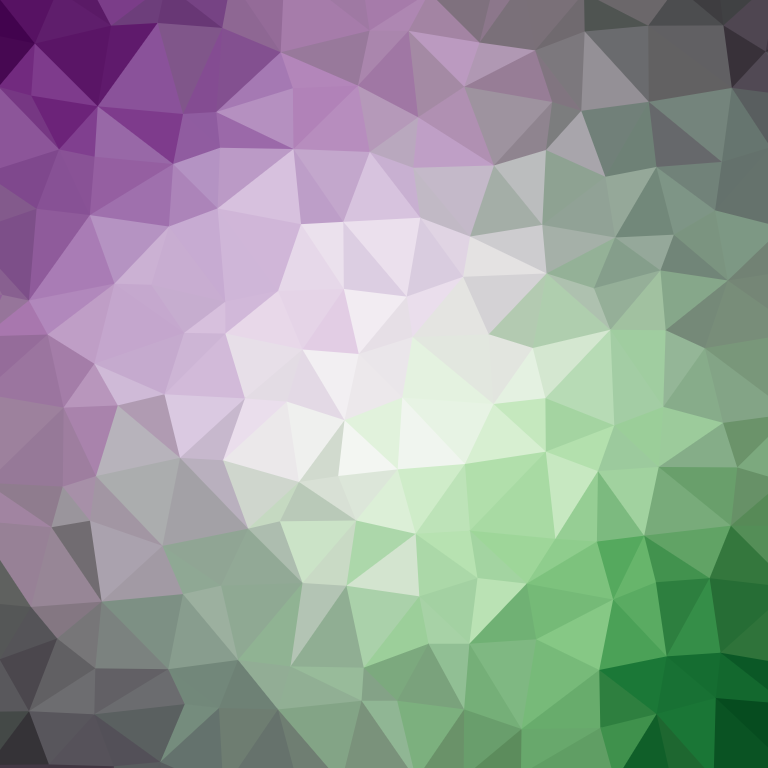
A WebGL 2 fragment shader for this background:

```glsl
#version 300 es
precision highp float;

uniform vec2 u_resolution;
out vec4 fragColor;

const float CELL = 0.08;                      // mean vertex spacing
const vec2 GRID_ORIGIN = vec2(0.06, 0.069);
const float VERTEX_JITTER = 0.29;             // in cells, each way
const float COLOR_JITTER = 0.075;             // shift along the ramps, each way
const uint SEED = 17u;

// Diverging ramp from deep purple through white to deep green
const vec3 RAMP[11] = vec3[11](
    vec3(0.251, 0.000, 0.294), vec3(0.463, 0.165, 0.514),
    vec3(0.600, 0.439, 0.671), vec3(0.761, 0.647, 0.812),
    vec3(0.906, 0.831, 0.910), vec3(0.969, 0.969, 0.969),
    vec3(0.851, 0.941, 0.827), vec3(0.651, 0.859, 0.627),
    vec3(0.353, 0.682, 0.380), vec3(0.106, 0.471, 0.216),
    vec3(0.000, 0.267, 0.106));

// Linear RGB to XYZ, by columns
const mat3 RGB_TO_XYZ = mat3(0.4124, 0.2126, 0.0193,
                             0.3576, 0.7152, 0.1192,
                             0.1805, 0.0722, 0.9505);

// Integer hash giving two values in -1..1
vec2 hashSigned(ivec2 cell, uint salt) {
    uvec2 v = uvec2(cell + 1000) + uvec2(SEED, salt * 7919u);
    v = v * 1664525u + 1013904223u;
    v.x += v.y * 1664525u;
    v.y += v.x * 1664525u;
    v ^= v >> 16u;
    v.x += v.y * 1664525u;
    v.y += v.x * 1664525u;
    v ^= v >> 16u;
    return vec2(v & 0xffffu) / 32767.5 - 1.0;
}

vec3 ramp(float t) {
    float s = clamp(t, 0.0, 1.0) * 10.0;
    int i = min(int(s), 9);
    return mix(RAMP[i], RAMP[i + 1], s - float(i));
}

// Cube-root XYZ space: averaging here equals averaging in Lab
vec3 toPerceptual(vec3 c) {
    return pow(RGB_TO_XYZ * pow(c, vec3(2.2)), vec3(1.0 / 3.0));
}

vec3 fromPerceptual(vec3 c) {
    return pow(max(inverse(RGB_TO_XYZ) * (c * c * c), 0.0), vec3(1.0 / 2.2));
}

// Horizontal and vertical ramps blended evenly
vec3 facetColor(vec2 pos) {
    vec3 across = toPerceptual(ramp(pos.x));
    vec3 down = toPerceptual(ramp(1.0 - pos.y));
    return fromPerceptual(0.5 * (across + down));
}

vec2 vertexAt(ivec2 cell) {
    return GRID_ORIGIN + CELL * (vec2(cell) + VERTEX_JITTER * hashSigned(cell, 0u));
}

// Signed distance to the line a-b, positive on its left
float edgeDistance(vec2 p, vec2 a, vec2 b) {
    vec2 e = b - a;
    return dot(p - a, vec2(-e.y, e.x)) / length(e);
}

// Adds one counter-clockwise facet, weighted by its pixel coverage
void addFacet(inout vec4 sum, vec2 p, float pixel, vec2 a, vec2 b, vec2 c, vec2 shift) {
    float d = min(edgeDistance(p, a, b), min(edgeDistance(p, b, c), edgeDistance(p, c, a)));
    float coverage = clamp(0.5 + d / pixel, 0.0, 1.0);
    if (coverage > 0.0) {
        vec2 center = (a + b + c) / 3.0;
        sum += coverage * vec4(facetColor(center + COLOR_JITTER * shift), 1.0);
    }
}

void main() {
    vec2 p = gl_FragCoord.xy / u_resolution;
    float pixel = 1.0 / min(u_resolution.x, u_resolution.y);
    ivec2 home = ivec2(floor((p - GRID_ORIGIN) / CELL));
    vec4 sum = vec4(0.0);

    // Split each nearby quad along its shorter diagonal
    for (int j = -1; j <= 1; j++) {
        for (int i = -1; i <= 1; i++) {
            ivec2 cell = home + ivec2(i, j);
            vec2 a = vertexAt(cell);
            vec2 b = vertexAt(cell + ivec2(1, 0));
            vec2 c = vertexAt(cell + ivec2(1, 1));
            vec2 d = vertexAt(cell + ivec2(0, 1));
            vec2 shift1 = hashSigned(cell, 1u);
            vec2 shift2 = hashSigned(cell, 2u);
            if (distance(a, c) < distance(b, d)) {
                addFacet(sum, p, pixel, a, b, c, shift1);
                addFacet(sum, p, pixel, a, c, d, shift2);
            } else {
                addFacet(sum, p, pixel, a, b, d, shift1);
                addFacet(sum, p, pixel, b, c, d, shift2);
            }
        }
    }
    fragColor = vec4(sum.rgb / max(sum.a, 0.001), 1.0);
}
```
